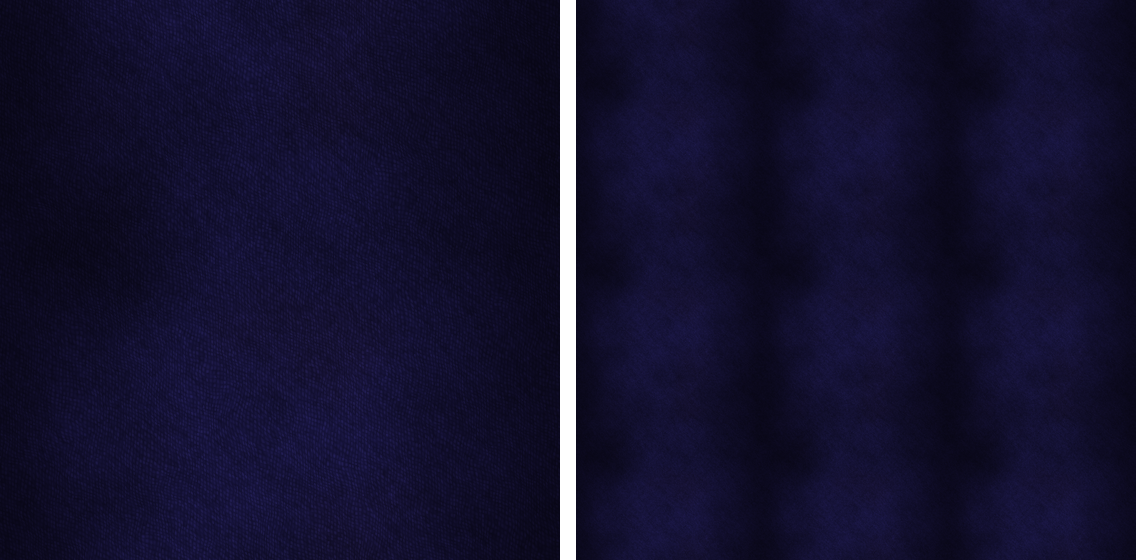
Left, the tile; right, the same tile 3 across and 3 down.
This texture is drawn by a WebGL 2 fragment shader. Its source:

```glsl
#version 300 es
precision highp float;

uniform vec2 u_resolution;
out vec4 fragColor;

const float TAU = 6.2831853;
const vec2 WEAVE_CELLS = vec2(180.0, 138.0);
const float TWILL_STEP = 0.4;
const vec3 SHADOW_NAVY = vec3(0.043, 0.035, 0.114);
const vec3 LIT_NAVY = vec3(0.080, 0.070, 0.212);
const vec3 FIBRE_GLINT = vec3(0.022, 0.021, 0.022);
const vec3 WARM_TINT = vec3(0.005, 0.0, -0.006);

float hash(vec2 cell, float seed) {
    uvec2 q = uvec2(ivec2(cell)) * uvec2(1597u, 3812u) + uvec2(seed * 131.0);
    uint n = q.x * 747796u + q.y * 289133u + 12345u;
    n = (n ^ (n >> 15)) * 224682u + 97u;
    n = (n ^ (n >> 13)) * 326648u + 31u;
    n ^= n >> 16;
    return float(n & 65535u) / 65535.0;
}

// Value noise that wraps after a whole number of cells
float wrapNoise(vec2 p, vec2 period, float seed) {
    vec2 cell = floor(p);
    vec2 f = p - cell;
    f = f * f * (3.0 - 2.0 * f);
    vec2 lo = mod(cell, period);
    vec2 hi = mod(cell + 1.0, period);
    float bottom = mix(hash(lo, seed), hash(vec2(hi.x, lo.y), seed), f.x);
    float top = mix(hash(vec2(lo.x, hi.y), seed), hash(hi, seed), f.x);
    return mix(bottom, top, f.y);
}

float cloud(vec2 uv, float frequency, float seed) {
    float sum = 0.0;
    float weight = 0.5;
    for (int i = 0; i < 4; i++) {
        sum += weight * wrapNoise(uv * frequency, vec2(frequency), seed + float(i));
        frequency *= 2.0;
        weight *= 0.5;
    }
    return sum / 0.9375;
}

// Staggered, slanted yarn bumps, each nudged and lit differently
float twill(vec2 uv, vec2 cells, float stepUp) {
    vec2 drift = vec2(cloud(uv, 12.0, 21.0), cloud(uv, 12.0, 27.0)) - 0.5;
    vec2 p = uv * cells + 4.0 * drift;
    float column = floor(p.x);
    p.y += fract(mod(column, cells.x) * stepUp + 0.001);
    vec2 id = mod(vec2(column, floor(p.y)), cells);
    vec2 local = fract(p) - 0.5;
    local.y += stepUp * local.x;
    local += 0.22 * (vec2(hash(id, 7.0), hash(id, 9.0)) - 0.5);
    float bump = 1.0 - smoothstep(0.0, 0.66, length(local * vec2(1.1, 0.95)));
    return bump * mix(0.3, 1.0, hash(id, 5.0));
}

// Noise stretched along the diagonals; whole scales keep it wrapping
float diagonalNoise(vec2 uv, vec2 scale, float seed) {
    vec2 diagonal = vec2(uv.x + uv.y, uv.x - uv.y);
    return wrapNoise(diagonal * scale, scale, seed) - 0.5;
}

// Broad lit band down the middle with a ragged falloff
float bandLight(vec2 uv, float mottle) {
    float sideDistance = min(uv.x, 1.0 - uv.x);
    float ragged = sideDistance + 0.16 * (mottle - 0.5) * smoothstep(0.0, 0.15, sideDistance);
    float sway = 0.02 * cos(TAU * (uv.y - 0.2));
    return smoothstep(0.0, 0.40, ragged + sway);
}

void main() {
    vec2 uv = gl_FragCoord.xy / u_resolution;

    // Large-scale light and wear
    float mottle = cloud(uv, 4.0, 3.0);
    float patches = cloud(uv, 9.0, 11.0);
    float light = bandLight(uv, mottle);
    vec3 color = mix(SHADOW_NAVY, LIT_NAVY, light);
    float wear = 1.0 + 0.34 * (patches - 0.5) + 0.14 * (mottle - 0.5);
    wear += 0.05 * cos(TAU * (uv.y - 0.2));

    // Faint creases along both diagonals
    wear += 0.10 * diagonalNoise(uv, vec2(70.0, 9.0), 41.0);
    wear += 0.05 * diagonalNoise(uv, vec2(8.0, 64.0), 47.0);

    // Woven surface
    float yarn = twill(uv, WEAVE_CELLS, TWILL_STEP);
    float slub = diagonalNoise(uv, vec2(130.0, 60.0), 53.0);
    float fuzz = wrapNoise(uv * 210.0, vec2(210.0), 61.0) - 0.5;
    color *= wear * (0.89 + 0.42 * yarn + 0.14 * slub + 0.16 * fuzz);
    color += FIBRE_GLINT * (yarn - 0.23) * mix(0.4, 1.0, light);

    // Slight reddish discolouration
    color += WARM_TINT * light * smoothstep(0.5, 0.8, cloud(uv, 5.0, 33.0));

    fragColor = vec4(max(color, 0.0), 1.0);
}
```
